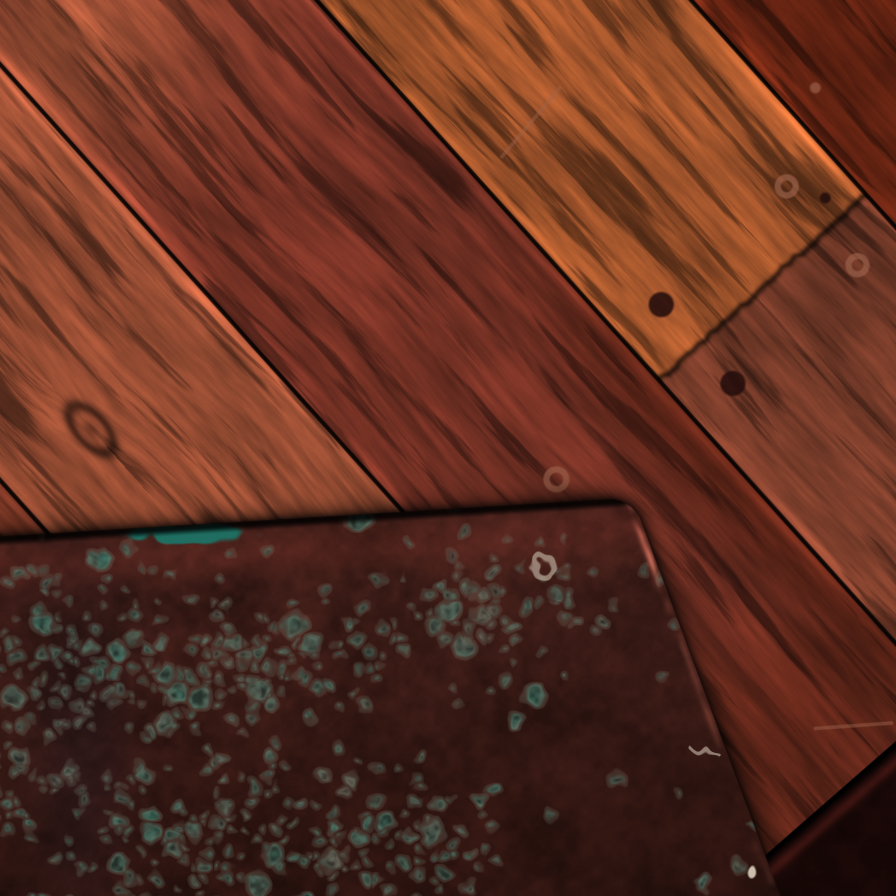
Reproduce this texture procedurally as a Shadertoy shader.

```glsl
const float PLANK = 0.3105;

float hash(vec2 p) {
  vec3 q = fract(p.xyx * 0.1031);
  q += dot(q, q.yzx + 33.33);
  return fract((q.x + q.y) * q.z);
}

float noise(vec2 p) {
  vec2 i = floor(p), f = fract(p);
  f = f * f * (3.0 - 2.0 * f);
  return mix(mix(hash(i), hash(i + vec2(1, 0)), f.x),
             mix(hash(i + vec2(0, 1)), hash(i + 1.0), f.x), f.y);
}

float fbm(vec2 p) {
  float sum = 0.0, amp = 0.5;
  for (int i = 0; i < 5; i++) {
    sum += amp * noise(p);
    p = p * 2.03 + 17.7;
    amp *= 0.5;
  }
  return sum;
}

float bell(float x, float w) { return exp(-x * x / (w * w)); }

float blob(vec2 p, vec2 c, vec2 size) { return bell(length((p - c) / size), 1.0); }

float disc(vec2 p, vec2 c, float r) { return 1.0 - smoothstep(r - 0.002, r + 0.002, length(p - c)); }

float ring(vec2 p, vec2 c, float r) { return 1.0 - smoothstep(0.002, 0.005, abs(length(p - c) - r)); }

float stroke(vec2 p, vec2 a, vec2 b) {
  vec2 pa = p - a, ba = b - a;
  float h = clamp(dot(pa, ba) / dot(ba, ba), 0.0, 1.0);
  return 1.0 - smoothstep(0.001, 0.003, length(pa - ba * h));
}

float patinaDensity(vec2 p) {
  vec3 clusters[7] = vec3[7](vec3(0.05, 0.27, 0.11), vec3(0.23, 0.24, 0.07),
    vec3(0.34, 0.27, 0.06), vec3(0.54, 0.32, 0.08), vec3(0.23, 0.06, 0.11),
    vec3(0.43, 0.06, 0.07), vec3(0.02, 0.12, 0.06));
  float d = 0.03;
  for (int i = 0; i < 7; i++)
    d += 0.6 * blob(p, clusters[i].xy, vec2(1.2, 0.75) * clusters[i].z);
  return d;
}

// Scattered flakes: x is the body, y the pale rim
vec2 flakes(vec2 p, float scale) {
  vec2 mask = vec2(0);
  for (int k = 0; k < 9; k++) {
    vec2 id = floor(p * scale) + vec2(k % 3, k / 3) - 1.0;
    vec2 c = (id + 0.15 + 0.7 * vec2(hash(id + 3.0), hash(id + 8.0))) / scale;
    float r = mix(0.12, 0.46, pow(hash(id + 5.0), 2.0)) / scale;
    float on = step(hash(id + 41.0), patinaDensity(c));
    mask = max(mask, on * vec2(disc(p, c, r), ring(p, c, r)));
  }
  return mask;
}

vec3 floorColor(vec2 p, float aa) {
  float s = dot(p, vec2(0.743, 0.669)), t = dot(p, vec2(0.669, -0.743));
  float id = floor(s / PLANK), v = fract(s / PLANK);
  vec3 tints[5] = vec3[5](vec3(0.47, 0.21, 0.14), vec3(0.59, 0.3, 0.2),
    vec3(0.45, 0.19, 0.14), vec3(0.63, 0.33, 0.17), vec3(0.4, 0.14, 0.07));
  vec3 col = tints[int(clamp(id, 0.0, 4.0))];
  float middle = float(id == 2.0), jointed = float(id == 3.0);
  col = mix(col, vec3(0.46, 0.23, 0.16), jointed * smoothstep(0.06, 0.07, t));
  col = mix(col, tints[1], middle * blob(p, vec2(0.08, 0.97), vec2(0.17)));
  float shade = max(smoothstep(0.62, 1.0, v) * smoothstep(-0.25, 0.1, t), 0.8 * smoothstep(0.2, 0.45, t));
  col = mix(col, vec3(0.34, 0.13, 0.08), 0.9 * middle * shade);

  // Grain bending around a knot
  vec2 k = vec2(t, s) - vec2(-0.319, 0.424);
  float knot = length(k / vec2(0.038, 0.019));
  float bend = s + 0.012 * sign(k.y) * bell(knot, 1.8) + 0.02 * noise(vec2(t, s) * 5.0);
  float broad = fbm(vec2(t * 3.0 + id * 9.0, bend * 34.0));
  float fine = fbm(vec2(t * 15.0, bend * 150.0 + id * 31.0));
  col *= 0.36 + 0.55 * broad + 0.5 * fine + 0.27 * fbm(p * 14.0);
  col *= 1.0 - 0.38 * smoothstep(0.53, 0.72, fbm(vec2(t * 7.0, bend * 85.0)));
  col *= 1.0 - 0.55 * bell(knot - 0.85, 0.25) - 0.35 * bell(knot, 0.33);

  // Seams and butt joint
  float seam = min(v, 1.0 - v) * PLANK;
  col *= 1.0 + 0.25 * bell(seam - 0.007, 0.005);
  col *= mix(0.12, 1.0, smoothstep(0.001, 0.0025 + aa, seam));
  float joint = t - 0.067 + 0.004 * noise(vec2(s * 110.0, 2));
  col *= 1.0 - 0.6 * jointed * bell(joint, 0.004);

  // Nail holes, dents and scratches
  float holes = max(disc(p, vec2(0.738, 0.66), 0.014), disc(p, vec2(0.818, 0.572), 0.014));
  holes = max(holes, disc(p, vec2(0.921, 0.779), 0.006));
  col = mix(col, vec3(0.14, 0.05, 0.045), 0.88 * holes);
  float marks = max(ring(p, vec2(0.878, 0.792), 0.01), ring(p, vec2(0.957, 0.704), 0.01));
  marks = max(marks, max(ring(p, vec2(0.621, 0.465), 0.011), disc(p, vec2(0.91, 0.902), 0.006)));
  marks = max(marks, 0.6 * stroke(p, vec2(0.625, 0.902), vec2(0.56, 0.825)));
  marks = max(marks, 0.7 * stroke(p, vec2(0.91, 0.187), vec2(0.995, 0.193)));
  return mix(col, vec3(0.62, 0.39, 0.3), 0.65 * marks);
}

vec3 chestColor(vec2 p, float top, float side) {
  vec3 col = mix(vec3(0.17, 0.075, 0.06), vec3(0.24, 0.11, 0.09), smoothstep(0.0, 0.4, p.y));
  col = mix(col, vec3(0.16, 0.09, 0.095), 0.7 * blob(p, vec2(0.09, 0.17), vec2(0.06, 0.2)));
  col *= 0.45 + 0.65 * fbm(p * 15.0) + 0.45 * fbm(p * 75.0);
  col += vec3(0.07, 0.025, 0.02) * bell(top + 0.035, 0.025);

  // Verdigris flakes at two sizes
  vec2 w = p + 0.009 * (vec2(noise(p * 90.0), noise(p * 90.0 + 40.0)) - 0.5);
  vec2 f = max(flakes(w, 34.0), 0.8 * flakes(w, 72.0));
  vec3 patina = mix(vec3(0.33, 0.31, 0.28), vec3(0.17, 0.39, 0.34), noise(p * 24.0));
  col = mix(col, patina * (0.55 + 0.8 * noise(p * 170.0)), 0.78 * f.x);
  col = mix(col, vec3(0.45, 0.46, 0.4), 0.3 * f.y);
  float crust = blob(p, vec2(0.205, 0.405), vec2(0.085, 0.013)) * (0.5 + noise(p * 65.0));
  col = mix(col, vec3(0.12, 0.43, 0.38), smoothstep(0.4, 0.7, crust));

  // Dark lip, worn right edge and pale chips
  col *= 1.0 - 0.85 * smoothstep(-0.012, -0.003, top);
  float wear = bell(side + 0.005, 0.004) * smoothstep(0.25, 0.7, noise(p * 40.0));
  col += vec3(0.4, 0.23, 0.19) * wear * (0.45 + blob(p, vec2(0.73, 0.37), vec2(0.05)));
  float chips = max(0.6 * stroke(w, vec2(0.77, 0.168), vec2(0.8, 0.155)), disc(w, vec2(0.838, 0.028), 0.007));
  chips = max(chips, 0.6 * ring(w, vec2(0.607, 0.368), 0.011));
  return mix(col, vec3(0.8, 0.75, 0.68), chips);
}

void mainImage(out vec4 fragColor, in vec2 fragCoord) {
  vec2 p = fragCoord / iResolution.xy;
  float aa = 1.0 / iResolution.y;

  // Chest outline with a rounded corner and soft shadow
  float top = dot(p - vec2(0, 0.401), vec2(-0.061, 0.998));
  float side = dot(p - vec2(0.715, 0.42), vec2(0.938, 0.348));
  vec2 q = vec2(top, side) + 0.025;
  float chest = length(max(q, 0.0)) + min(max(q.x, q.y), 0.0) - 0.025;
  vec3 col = floorColor(p, aa) * (1.0 - 0.8 * exp(-max(chest, 0.0) / 0.01));

  // Shadowed recess with a stepped edge
  float recess = dot(p - vec2(1, 0.173), vec2(0.658, -0.753));
  vec3 dark = vec3(0.09, 0.03, 0.025) * (0.6 + 0.8 * fbm(p * 40.0) + 1.5 * bell(recess - 0.018, 0.006));
  col = mix(col, dark * smoothstep(0.002, 0.012, recess), smoothstep(-aa, aa, recess));

  col = mix(chestColor(p, top, side), col, smoothstep(-aa, aa, chest));
  fragColor = vec4(col, 1.0);
}
```
